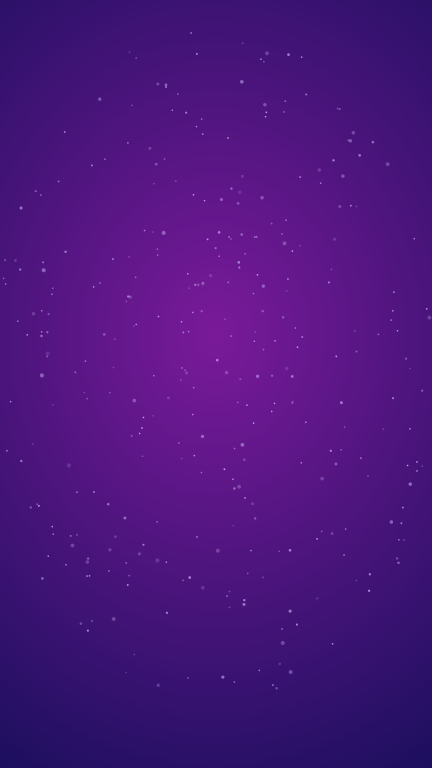
A Shadertoy shader for this background:

```glsl
// Night-sky backdrop: a violet glow fading to indigo, dusted with small stars.
// The glow is a radial gradient; the stars are hashed discs scattered in an
// oval. All lengths are in canvas heights, with x measured from the middle.

const vec2  GLOW_CENTER  = vec2(0.0, 0.564);
const vec2  GLOW_STRETCH = vec2(1.2, 1.0);
const float GLOW_RADIUS  = 0.66;
const vec3  GLOW_COLOR   = vec3(0.478, 0.102, 0.602);
const vec3  EDGE_COLOR   = vec3(0.108, 0.058, 0.370);

const int   STAR_COUNT   = 330;
const vec2  FIELD_CENTER = vec2(0.0, 0.525);
const vec2  FIELD_RADII  = vec2(0.29, 0.45);
const float FIELD_SPREAD = 0.62;   // 0.5 is even; more gathers the middle
const vec3  STAR_COLOR   = vec3(0.80, 0.70, 0.97);
const float STAR_MIN     = 0.0010;
const float STAR_MAX     = 0.0027;
const float TAU          = 6.2831853;

// Integer mixing hash
uint mixBits(uint v) {
    v = v * 747796405u + 2891336453u;
    v = ((v >> ((v >> 28u) + 4u)) ^ v) * 277803737u;
    return (v >> 22u) ^ v;
}

// Random value from 0 to 1 for one property of one star
float random(int star, int property) {
    uint bits = mixBits(uint(star * 4 + property) + 917u);
    return float(bits >> 8u) / 16777216.0;
}

vec3 background(vec2 p) {
    float fade = length((p - GLOW_CENTER) * GLOW_STRETCH) / GLOW_RADIUS;
    return mix(GLOW_COLOR, EDGE_COLOR, clamp(fade, 0.0, 1.0));
}

vec2 starPosition(int star) {
    float angle = TAU * random(star, 0);
    float reach = pow(random(star, 1), FIELD_SPREAD);
    return FIELD_CENTER + FIELD_RADII * reach * vec2(cos(angle), sin(angle));
}

void mainImage(out vec4 fragColor, in vec2 fragCoord) {
    float pixel = 1.0 / iResolution.y;
    vec2 p = (fragCoord - vec2(0.5 * iResolution.x, 0.0)) * pixel;
    vec3 color = background(p);

    // Stars: mostly tiny, the few large ones often dim
    for (int i = 0; i < STAR_COUNT; i++) {
        float size = pow(random(i, 2), 4.0);
        float radius = mix(STAR_MIN, STAR_MAX, size);
        float opacity = mix(0.25, 0.85, random(i, 3)) * (1.0 - 0.45 * size);
        float dist = length(p - starPosition(i));
        float cover = clamp((radius - dist) / pixel + 0.5, 0.0, 1.0);
        color = mix(color, STAR_COLOR, cover * opacity);
    }

    fragColor = vec4(color, 1.0);
}
```
